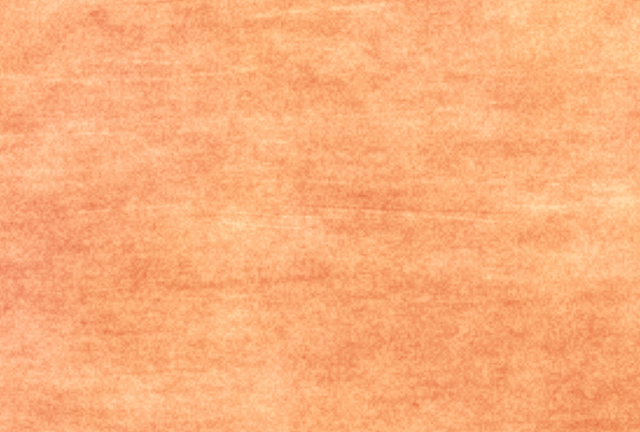
Reproduce this texture procedurally as a Shadertoy shader.

```glsl
#define DARK vec3(0.925, 0.515, 0.325)
#define MID vec3(0.99, 0.685, 0.468)
#define LIGHT vec3(1.0, 0.84, 0.65)
#define CLOUD_AMOUNT 0.72
#define BLOTCH_AMOUNT 0.5
#define STREAK_AMOUNT 0.46
#define GRAIN_AMOUNT 0.58
#define GRAIN_SCALE 185.0
#define STROKE_AMOUNT 0.3
#define STROKE_COUNT 34

float hash(vec2 p) {
    vec3 q = fract(vec3(p.xyx) * 0.1031);
    q += dot(q, q.yzx + 33.33);
    return fract((q.x + q.y) * q.z);
}

float noise(vec2 p) {
    vec2 cell = floor(p), f = fract(p);
    f = f * f * (3.0 - 2.0 * f);
    return mix(mix(hash(cell), hash(cell + vec2(1, 0)), f.x),
               mix(hash(cell + vec2(0, 1)), hash(cell + vec2(1, 1)), f.x), f.y);
}

float fbm(vec2 p) {
    const mat2 turn = mat2(0.8, 0.6, -0.6, 0.8);
    float sum = 0.0, weight = 0.5, total = 0.0;
    for (int i = 0; i < 5; i++) {
        sum += weight * noise(p);
        total += weight;
        weight *= 0.66;
        p = turn * p * 2.1 + 17.3;
    }
    return sum / total;
}

// Long fibres running almost level, bent by a slow wave
float streaks(vec2 p) {
    p.y += 0.04 * noise(p * vec2(1.6, 2.0)) - 0.02 * p.x;
    return 0.4 * noise(p * vec2(2.4, 22.0) + 40.0)
         + 0.33 * noise(p * vec2(5.0, 58.0) + 80.0)
         + 0.27 * noise(p * vec2(14.0, 120.0) + 120.0);
}

// Faint curved brush marks: positive is pale, negative is dark
float brushMarks(vec2 p, float aspect) {
    float sum = 0.0;
    float breakup = smoothstep(0.2, 0.75, noise(p * vec2(32.0, 80.0) + 9.0));
    p.y += 0.004 * (noise(p * vec2(14.0, 30.0)) - 0.5);
    for (int i = 0; i < STROKE_COUNT; i++) {
        float id = float(i) + 1.0;
        vec2 center = vec2(hash(vec2(id, 1.7)) * aspect, hash(vec2(id, 5.3)));
        float halfLength = mix(0.12, 0.45, hash(vec2(id, 9.1)));
        float width = mix(0.003, 0.009, pow(hash(vec2(id, 13.9)), 2.0));
        float slope = 0.2 * (hash(vec2(id, 21.2)) - 0.45);
        float bend = 0.3 * (hash(vec2(id, 27.4)) - 0.4);
        vec2 d = p - center;
        float along = d.x / halfLength;
        float across = (d.y - slope * d.x - bend * d.x * d.x) / width;
        float isDark = step(0.66, hash(vec2(id, 31.6)));
        float fade = 1.0 - smoothstep(0.3, 1.0, abs(along));
        float strength = mix(0.35, 1.0, hash(vec2(id, 37.8)));
        float mark = exp(-across * across) * fade * strength;
        sum += mark * mix(mix(0.2, 1.0, breakup), -0.7, isDark);
    }
    return sum;
}

void mainImage(out vec4 fragColor, in vec2 fragCoord) {
    vec2 p = fragCoord / iResolution.y;
    float aspect = iResolution.x / iResolution.y;
    vec2 uv = vec2(p.x / aspect, p.y);

    // Broad stains, crumbly blotches and fibres
    float tone = 0.5 + CLOUD_AMOUNT * (fbm(p * vec2(3.6, 5.0) + 3.0) - 0.5);
    tone += BLOTCH_AMOUNT * (fbm(p * vec2(17.0, 21.0) + 50.0) - 0.5);
    tone += STREAK_AMOUNT * (streaks(p) - 0.5);
    tone += STROKE_AMOUNT * brushMarks(p, aspect);

    // Worn shading in the lower right and left, glow at upper right
    vec2 corner = (uv - vec2(0.92, 0.12)) * vec2(3.5, 5.0);
    tone -= 0.2 * exp(-dot(corner, corner));
    tone -= 0.07 * (1.0 - smoothstep(0.0, 0.3, uv.x));
    tone += 0.09 * smoothstep(0.2, 0.8, uv.x) * smoothstep(0.4, 0.7, uv.y);

    // Fine grain and scattered specks
    float grain = 0.6 * noise(p * GRAIN_SCALE)
                + 0.4 * noise(p * GRAIN_SCALE * 0.53 + 70.0);
    tone += GRAIN_AMOUNT * (grain - 0.5);
    tone -= 0.16 * smoothstep(0.86, 0.98, noise(p * 95.0 + 200.0));

    vec3 color = mix(DARK, MID, clamp(tone * 2.0, -0.2, 1.0));
    color = mix(color, LIGHT, clamp((tone - 0.5) * 1.8, 0.0, 1.0));

    // Pink tint drifting in from the left
    float pink = 0.4 * (1.0 - smoothstep(0.0, 0.35, uv.x)) + fbm(p * 3.0 + 90.0) - 0.52;
    color += pink * vec3(0.0, -0.01, 0.06);
    fragColor = vec4(clamp(color, 0.0, 1.0), 1.0);
}
```
